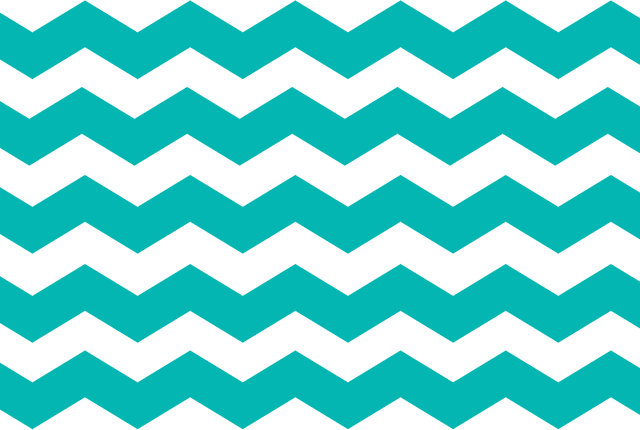
Write a Shadertoy shader that draws this pattern.

```glsl
// Lengths are fractions of the canvas height
const vec3 TEAL = vec3(0.012, 0.714, 0.694);
const vec3 WHITE = vec3(1.0);
const int ROWS = 5;
const float ROW_SPACING = 0.2035;
const float FIRST_PEAK = 0.001;    // top of the first band, measured downwards
const float PERIOD = 0.2446;       // distance between neighbouring peaks
const float PEAK_X = 0.1977;
const float RISE = 0.0742;         // height from valley to peak
const float THICKNESS = 0.1089;    // vertical thickness of a band
// Slight unevenness of each row: sideways shift, downward shift
const vec2 ROW_DRIFT[ROWS] = vec2[ROWS](
    vec2(0.0), vec2(-0.0072, -0.0023), vec2(0.0, -0.0012),
    vec2(0.0, 0.0024), vec2(0.0));

// Depth of the zigzag below its peaks: 0 at a peak, RISE at a valley
float zigzag(float x) {
    float cell = fract((x - PEAK_X) / PERIOD + 0.5) - 0.5;
    return 2.0 * abs(cell) * RISE;
}

// Signed distance to a zigzag band, negative inside
float bandDistance(vec2 p) {
    float slope = 2.0 * RISE / PERIOD;
    float offset = p.y - zigzag(p.x) - 0.5 * THICKNESS;
    return (abs(offset) - 0.5 * THICKNESS) * inversesqrt(1.0 + slope * slope);
}

void mainImage(out vec4 fragColor, in vec2 fragCoord) {
    float pixel = 1.0 / iResolution.y;
    vec2 p = fragCoord * pixel;
    p.y = 1.0 - p.y;

    // Nearest of all the bands
    float dist = 1.0;
    for (int i = 0; i < ROWS; i++) {
        vec2 origin = vec2(0.0, FIRST_PEAK + float(i) * ROW_SPACING) + ROW_DRIFT[i];
        dist = min(dist, bandDistance(p - origin));
    }

    // Antialiased fill
    float coverage = clamp(0.5 - dist / pixel, 0.0, 1.0);
    fragColor = vec4(mix(WHITE, TEAL, coverage), 1.0);
}
```
